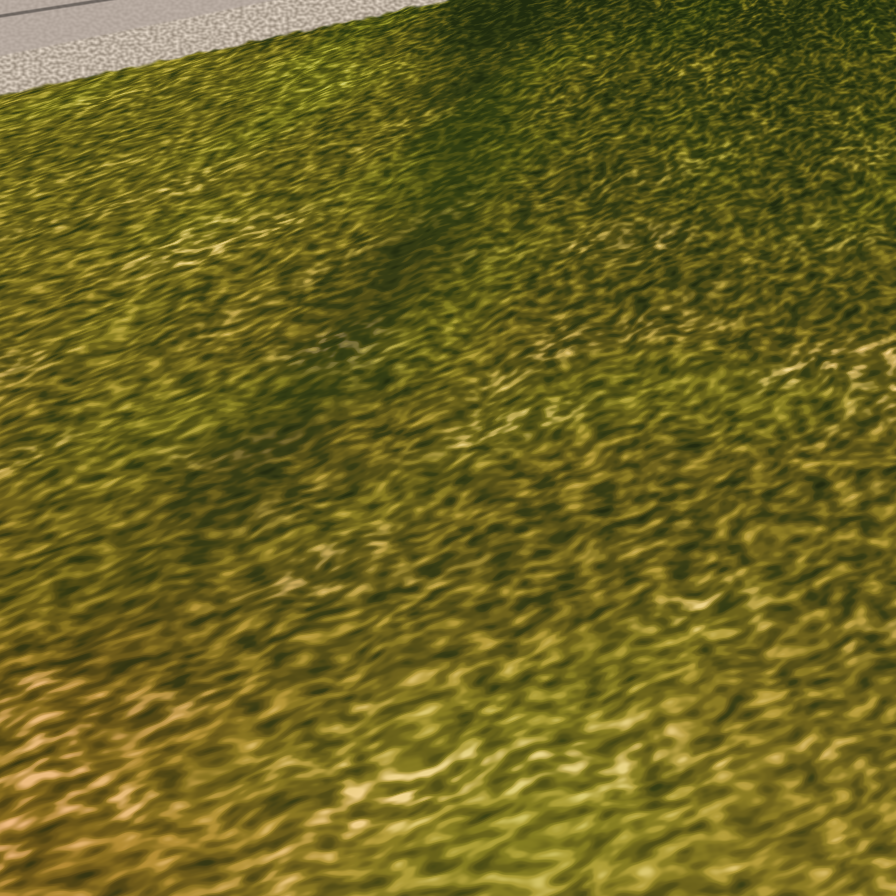
Reproduce this texture procedurally as a WebGL 1 fragment shader.

```glsl
precision highp float;

uniform vec2 u_resolution;

vec2 gradientAt(vec2 cell) {
  vec3 h = fract(cell.xyx * vec3(0.1031, 0.1030, 0.0973));
  h += dot(h, h.yzx + 33.33);
  float angle = 6.2832 * fract((h.x + h.y) * h.z);
  return vec2(cos(angle), sin(angle));
}

float gradientNoise(vec2 p) {
  vec2 i = floor(p), f = fract(p);
  vec2 w = f * f * f * (f * (f * 6.0 - 15.0) + 10.0);
  vec2 e = vec2(1.0, 0.0);
  float low = mix(dot(gradientAt(i), f), dot(gradientAt(i + e), f - e), w.x);
  float high = mix(dot(gradientAt(i + e.yx), f - e.yx), dot(gradientAt(i + 1.0), f - 1.0), w.x);
  return mix(low, high, w.y);
}

// Ground plane seen in perspective, turned so blades lean up to the right
vec2 groundPlane(vec2 uv) {
  float depth = 1.35 - uv.y;
  vec2 ground = vec2((uv.x - 0.75) / depth, -log(depth));
  return mat2(0.94, -0.34, 0.34, 0.94) * ground + 5.0;
}

vec3 grassRamp(float tone) {
  vec3 c = mix(vec3(0.13, 0.17, 0.06), vec3(0.21, 0.24, 0.08), smoothstep(-0.2, 0.08, tone));
  c = mix(c, vec3(0.32, 0.31, 0.09), smoothstep(0.08, 0.28, tone));
  c = mix(c, vec3(0.42, 0.39, 0.11), smoothstep(0.28, 0.48, tone));
  c = mix(c, vec3(0.53, 0.49, 0.14), smoothstep(0.48, 0.68, tone));
  c = mix(c, vec3(0.69, 0.62, 0.23), smoothstep(0.68, 0.92, tone));
  return mix(c, vec3(0.86, 0.79, 0.46), smoothstep(0.92, 1.3, tone));
}

// Broad light: bright foreground, sunny left, shaded far right
float sunlight(vec2 uv) {
  float light = mix(0.62, 0.39, smoothstep(0.0, 0.5, uv.y));
  light += 0.11 * smoothstep(0.6, 0.0, uv.x) * smoothstep(0.4, 0.8, uv.y);
  light -= 0.22 * smoothstep(0.35, 0.8, uv.x) * smoothstep(0.5, 0.95, uv.y);
  light -= 0.15 * smoothstep(0.9, 1.0, uv.y);
  light += 0.1 * exp(-pow((uv.y - 0.928) / 0.012, 2.0));
  return light;
}

// Soft bent shadow, fading towards the foreground
float trunkShadow(vec2 uv) {
  float center = min(0.14 + 0.78 * (uv.y - 0.3), 0.505 + 0.25 * (uv.y - 0.8));
  float across = (uv.x - center) / mix(0.085, 0.048, uv.y);
  return exp(-across * across) * smoothstep(0.12, 0.6, uv.y);
}

vec3 grass(vec2 uv) {
  vec2 p = groundPlane(uv);
  vec2 warped = p + 0.012 * vec2(gradientNoise(p * 14.0), gradientNoise(p * 14.0 + 40.0));
  float blades = gradientNoise(warped * vec2(31.0, 78.0));
  float fine = gradientNoise(warped * vec2(62.0, 145.0) + 17.0);
  float clumps = gradientNoise(p * vec2(9.0, 22.0) + 3.0);
  float patches = gradientNoise(p * vec2(2.6, 6.0) + 11.0);
  float straw = smoothstep(0.0, 0.45, gradientNoise(p * vec2(4.0, 13.0) + 29.0));

  float shadow = trunkShadow(uv);
  float grain = 0.72 * blades + mix(0.3, 0.5, uv.y) * fine;
  grain += 0.6 * max(grain, 0.0) * (0.4 + straw);
  float tone = sunlight(uv) + 0.15 * clumps + 0.15 * patches + 0.05 * straw;
  tone += grain * mix(1.05, 0.8, uv.y) * (1.0 - 0.4 * shadow) - 0.27 * shadow;

  vec3 color = grassRamp(tone);
  // Green growth, dry brown earth and pale straw tips
  float green = smoothstep(-0.1, 0.5, patches) * 0.5 + 0.5 * smoothstep(0.5, 1.0, uv.y);
  color *= mix(vec3(1.04, 0.99, 1.0), vec3(0.92, 1.02, 0.85), green);
  float earth = smoothstep(0.5, 0.0, length(uv - vec2(0.0, 0.1)));
  color *= mix(vec3(1.0), vec3(0.98, 0.87, 0.85), earth);
  float pale = straw * smoothstep(0.05, 0.4, grain) * smoothstep(0.95, 0.6, uv.y);
  return mix(color, color + vec3(0.08, 0.06, 0.13), pale);
}

vec3 pavement(vec2 uv) {
  float speckle = gradientNoise(uv * vec2(210.0, 290.0));
  float slab = smoothstep(-0.002, 0.002, uv.y - 0.9375 - 0.204 * uv.x);
  vec3 color = mix(vec3(0.74, 0.69, 0.63), vec3(0.71, 0.66, 0.62), slab);
  color += speckle * mix(0.26, 0.06, slab);
  float seam = abs(uv.y - 0.982 - 0.155 * uv.x);
  return color * (1.0 - 0.4 * smoothstep(0.003, 0.0005, seam));
}

void main() {
  vec2 uv = gl_FragCoord.xy / u_resolution;
  float verge = uv.y - 0.893 - 0.214 * uv.x + 0.004 * gradientNoise(uv * 70.0);
  vec3 color = mix(grass(uv), pavement(uv), smoothstep(-0.002, 0.002, verge));
  gl_FragColor = vec4(color, 1.0);
}
```
